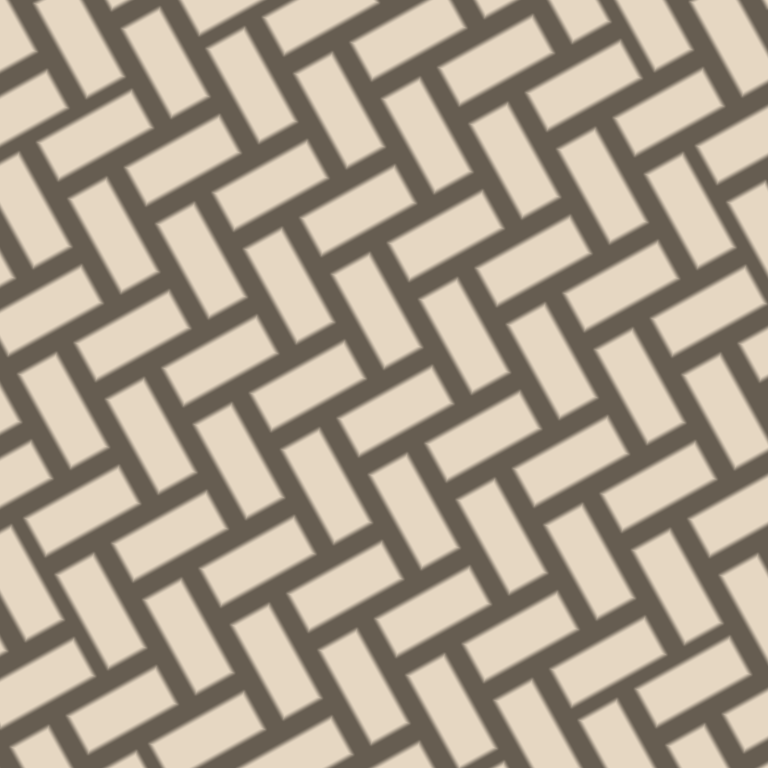
Write a Shadertoy shader that draws this pattern.

```glsl
const vec3 BRICK_COLOR = vec3(0.902, 0.843, 0.761);
const vec3 GROUT_COLOR = vec3(0.400, 0.365, 0.318);
const float BRICK_WIDTH = 43.0 / 512.0; // pitch across one brick, in canvas units
const float GROUT_RATIO = 0.34;         // grout width relative to the pitch
const float EDGE_SOFTNESS = 0.0047;     // half width of the edge blend, in canvas units
const float TURN = radians(119.0);

vec2 rotate(vec2 p, float angle) {
    float c = cos(angle), s = sin(angle);
    return vec2(c * p.x + s * p.y, c * p.y - s * p.x);
}

float boxDistance(vec2 p, vec2 halfSize) {
    vec2 q = abs(p) - halfSize;
    return length(max(q, 0.0)) + min(max(q.x, q.y), 0.0);
}

// Signed distance to the 2:1 brick owning the unit cell under p
float herringbone(vec2 p, float grout) {
    vec2 cell = floor(p);
    vec2 local = p - cell - 0.5;
    float phase = mod(cell.x - cell.y, 4.0);

    // Phases 1 and 2 are halves of a lying brick, 0 and 3 of a standing one
    bool lying = phase > 0.5 && phase < 2.5;
    vec2 along = lying ? local : local.yx;
    float halfShift = lying ? phase - 1.5 : (phase > 1.5 ? 0.5 : -0.5);
    return boxDistance(along + vec2(halfShift, 0.0), vec2(1.0, 0.5) - 0.5 * grout);
}

void mainImage(out vec4 fragColor, in vec2 fragCoord) {
    vec2 uv = (fragCoord - 0.5 * iResolution.xy) / iResolution.y;

    // Wrapping the turned square leaves slightly clipped bricks at its seams
    vec2 tile = fract(rotate(uv, TURN) + 0.5);

    float dist = herringbone(tile / BRICK_WIDTH, GROUT_RATIO) * BRICK_WIDTH;
    float grout = smoothstep(-EDGE_SOFTNESS, EDGE_SOFTNESS, dist);
    fragColor = vec4(mix(BRICK_COLOR, GROUT_COLOR, grout), 1.0);
}
```
